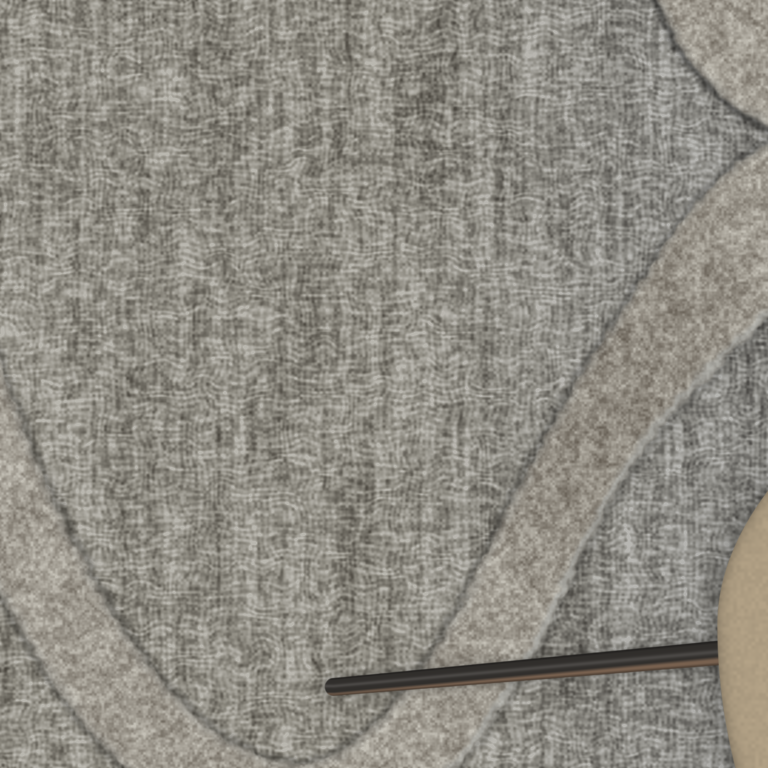
This texture is drawn by a WebGL 2 fragment shader. Its source:

```glsl
#version 300 es
precision highp float;
// A woven grey rug with a raised, curving pile band, a slim metal rod and
// the side of a beige seat. Threads and pile come from value noise; the band
// is a signed distance to quadratic curves, lit along its rims.
uniform vec2 u_resolution;
out vec4 outColor;

const vec3 WEAVE_DARK = vec3(0.29, 0.275, 0.245);
const vec3 WEAVE_MID = vec3(0.565, 0.553, 0.515);
const vec3 WEAVE_LIGHT = vec3(0.73, 0.72, 0.69);
const vec3 PILE_DARK = vec3(0.37, 0.34, 0.30);
const vec3 PILE_LIGHT = vec3(0.75, 0.735, 0.695);
const vec3 RIM_LIGHT = vec3(0.70, 0.71, 0.70);
const vec3 SEAT = vec3(0.68, 0.615, 0.51);
const vec3 ROD_DARK = vec3(0.19, 0.18, 0.17);
const vec3 ROD_WARM = vec3(0.47, 0.38, 0.31);

const float THREADS = 118.0;       // rows and columns of stitches
const float PILE_SCALE = 165.0;
const float BAND_HALF = 0.056;     // half width of the band
const float BAND_FLARE = 0.036;    // extra half width at the right
const int CURVE_STEPS = 14;
const vec2 ROD_TIP = vec2(0.4345, 0.1055);
const vec2 ROD_END = vec2(0.955, 0.1515);
const vec2 PATCH_CENTER = vec2(1.12, 1.085);
const float PATCH_RADIUS = 0.275;

float hash(vec2 p) {
  vec3 q = fract(vec3(p.xyx) * 0.1031);
  q += dot(q, q.yzx + 33.33);
  return fract((q.x + q.y) * q.z);
}

float noise(vec2 p) {
  vec2 i = floor(p), f = fract(p);
  f = f * f * (3.0 - 2.0 * f);
  return mix(mix(hash(i), hash(i + vec2(1, 0)), f.x),
             mix(hash(i + vec2(0, 1)), hash(i + vec2(1, 1)), f.x), f.y);
}

// Signed distance to a quadratic curve, positive on its left side.
float curveDistance(vec2 p, vec2 a, vec2 b, vec2 c) {
  float best = 1e3, side = 1.0;
  vec2 start = a;
  for (int i = 1; i <= CURVE_STEPS; i++) {
    float t = float(i) / float(CURVE_STEPS);
    vec2 end = mix(mix(a, b, t), mix(b, c, t), t);
    vec2 d = end - start, q = p - start;
    float dist = length(q - d * clamp(dot(q, d) / dot(d, d), 0.0, 1.0));
    if (dist < best) {
      best = dist;
      side = d.x * q.y - d.y * q.x < 0.0 ? -1.0 : 1.0;
    }
    start = end;
  }
  return best * side;
}

float nearer(float a, float b) { return abs(a) < abs(b) ? a : b; }

float bandDistance(vec2 p) {
  vec2 foot = vec2(0.378, -0.052), bend = vec2(0.66, 0.203);
  float d = curveDistance(p, vec2(-0.072, 0.557), vec2(0.125, -0.029), foot);
  d = nearer(d, curveDistance(p, foot, vec2(0.521, -0.061), bend));
  return nearer(d, curveDistance(p, bend, vec2(0.872, 0.668), vec2(1.042, 0.727)));
}

// Uneven stitches with long vertical threads.
vec3 weave(vec2 p) {
  vec2 drift = vec2(noise(p * 34.0), noise(p * 38.0 + 17.0)) - 0.5;
  vec2 s = p * THREADS + drift * 1.7;
  float rows = sin(6.2832 * s.y + 2.5 * noise(vec2(s.x * 0.6, p.y * 22.0)));
  float cols = sin(6.2832 * s.x);
  float streak = noise(vec2(p.x * 130.0, p.y * 7.0 + 3.0)) - 0.5;
  float broad = noise(vec2(p.x * 32.0, p.y * 3.5)) - 0.5;
  float knots = noise(s * vec2(0.8, 1.3) + 9.0) - 0.5;
  float grain = noise(p * 270.0) - 0.5;
  float patches = noise(p * 9.0 + 4.0) - 0.5;
  float v = 0.062 * rows * (0.6 + knots) + 0.035 * cols + 0.15 * streak
          + 0.07 * broad + 0.23 * knots + 0.17 * grain + 0.05 * patches;
  vec3 col = mix(WEAVE_MID, WEAVE_LIGHT, clamp(v * 5.2, 0.0, 1.0));
  col = mix(col, WEAVE_DARK, clamp(-v * 3.6, 0.0, 1.0));
  return col + vec3(-0.012, -0.004, 0.014) * smoothstep(0.45, 1.0, p.x);
}

// Tufted pile with dark flecks, more worn along the right arm.
vec3 pile(vec2 p) {
  float tuft = 0.55 * noise(p * PILE_SCALE) + 0.45 * noise(p * PILE_SCALE * 1.9 + 5.0);
  float clump = noise(p * 42.0 + 8.0);
  float worn = smoothstep(0.3, 0.05, length((p - vec2(0.8, 0.47)) * vec2(1.0, 0.8)));
  float v = 0.68 + 0.85 * (tuft - 0.5) + 0.24 * (clump - 0.5) - 0.18 * worn;
  return mix(PILE_DARK, PILE_LIGHT, clamp(v, 0.0, 1.05));
}

void main() {
  vec2 p = gl_FragCoord.xy / u_resolution;
  float aa = 1.0 / min(u_resolution.x, u_resolution.y);
  float fray = (noise(p * 95.0 + 2.0) - 0.5) * 0.007;

  // Rug: woven ground with the raised band and corner patch.
  float axis = bandDistance(p);
  float band = abs(axis) - BAND_HALF - BAND_FLARE * smoothstep(0.78, 1.0, p.x) + fray;
  float patchEdge = length(p - PATCH_CENTER) - PATCH_RADIUS + fray;
  float raised = min(band, patchEdge);
  vec3 col = mix(weave(p), pile(p), 1.0 - smoothstep(-0.003, 0.003 + aa, raised));
  float outer = step(axis, 0.0) * step(band, patchEdge) * smoothstep(0.5, 0.65, p.x);
  float rim = exp(-pow((raised + 0.004) / 0.005, 2.0));
  float groove = exp(-pow((raised - 0.004) / 0.006, 2.0));
  col = mix(col, RIM_LIGHT, rim * mix(0.15, 0.55, outer));
  float grooveDepth = patchEdge < band ? 0.42 : mix(0.24, 0.14, outer);
  col *= 1.0 - groove * grooveDepth;

  // Seat outline: leftmost near y = 0.186, tighter curve above it.
  float rise = p.y - 0.186;
  float seatX = 0.934 + rise * rise * (rise > 0.0 ? 2.15 : 0.68);
  float seat = (seatX - p.x) / sqrt(1.0 + 4.0 * rise * rise);
  col *= 1.0 - 0.22 * exp(-max(seat, 0.0) / 0.02);

  // Rod: tapered capsule, dark on top and warm underneath.
  vec2 along = ROD_END - ROD_TIP;
  float t = clamp(dot(p - ROD_TIP, along) / dot(along, along), 0.0, 1.0);
  vec2 off = p - ROD_TIP - along * t;
  float radius = mix(0.0115, 0.016, t);
  float rod = length(off) - radius;
  col *= 1.0 - 0.2 * exp(-max(rod, 0.0) / 0.006);
  float height = off.y / radius;
  vec3 metal = mix(ROD_WARM, ROD_DARK, smoothstep(-0.6, -0.2, height + 0.3 * (1.0 - t)));
  metal += 0.10 * exp(-pow((height - 0.1) / 0.2, 2.0));
  metal *= 1.0 - 0.35 * smoothstep(0.7, 1.0, abs(height));
  col = mix(col, metal, 1.0 - smoothstep(-aa, aa, rod));

  // Seat fabric with a shaded rim.
  vec3 fabric = SEAT * (0.97 + 0.07 * noise(p * 210.0));
  fabric *= 1.0 - 0.2 * exp(min(seat, 0.0) / 0.008);
  col = mix(col, fabric, 1.0 - smoothstep(-aa, aa, seat));

  outColor = vec4(clamp(col, 0.0, 1.0), 1.0);
}
```
